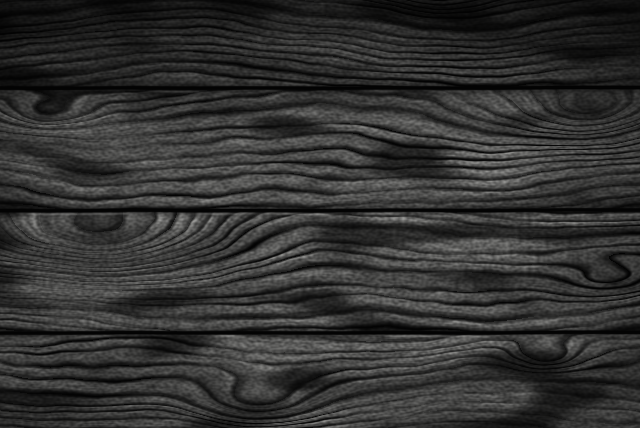
A WebGL 1 fragment shader for this texture:

```glsl
precision highp float;

uniform vec2 u_resolution;

vec2 gradient(vec2 cell) {
  float angle = 6.2832 * fract(sin(dot(cell, vec2(127.1, 311.7))) * 43758.5);
  return vec2(cos(angle), sin(angle));
}

float gradientNoise(vec2 p) {
  vec2 i = floor(p), f = fract(p);
  vec2 w = f * f * f * (f * (f * 6.0 - 15.0) + 10.0);
  vec2 e = vec2(1.0, 0.0);
  float low = mix(dot(gradient(i), f), dot(gradient(i + e), f - e), w.x);
  float high = mix(dot(gradient(i + e.yx), f - e.yx), dot(gradient(i + 1.0), f - 1.0), w.x);
  return mix(low, high, w.y);
}

// Offset of the growth rings around two knots per plank; y is the heart darkness
vec2 knots(vec2 p, float plank, float aspect) {
  vec2 total = vec2(0.0);
  for (int k = 0; k < 2; k++) {
    float second = float(k);
    float x = aspect * fract(mix(0.16 + 0.76 * plank, 0.96 + 0.11 * plank, second));
    float v = mix(min(0.8, 0.78 + 0.4 * plank), 0.43 + 0.35 * abs(plank), second);
    float size = mix(0.07 + 0.1 * exp(-plank * plank), 0.065, second);
    vec2 d = (p - vec2(x, 0.223 + 0.286 * (plank + v))) / (size * vec2(1.5, 0.6));
    total += vec2(0.9 * size * exp(-dot(d, d)), exp(-5.0 * dot(d, d)));
  }
  return total;
}

void main() {
  vec2 p = gl_FragCoord.xy / u_resolution.y;
  float aspect = u_resolution.x / u_resolution.y;

  // Horizontal planks with slightly uneven joints
  float row = (p.y + 0.003 * gradientNoise(vec2(p.x * 4.0, 7.3)) - 0.223) / 0.286;
  float plank = floor(row);
  float v = fract(row);
  vec2 q = p + vec2(plank * 17.3, plank * 5.7);

  // Growth rings, bent by slow waves and by the knots
  vec2 knot = knots(p, plank, aspect);
  float grain = p.y + knot.x
    + 0.085 * gradientNoise(q * vec2(1.5, 3.0))
    + 0.016 * gradientNoise(q * vec2(5.0, 11.0))
    + 0.004 * gradientNoise(q * vec2(17.0, 40.0));
  float rings = grain * 42.0 + 0.8 * gradientNoise(vec2(grain * 19.0, plank + 0.4));
  float t = fract(rings);
  float ridge = smoothstep(0.0, 0.4, t) * (1.0 - smoothstep(0.78, 1.0, t));
  float crest = smoothstep(0.45, 0.75, t) * (1.0 - smoothstep(0.78, 0.95, t));

  // Rings fade in places, and broad bands alternate pale and dark
  float depth = clamp(0.6 + 0.7 * gradientNoise(q * vec2(2.2, 7.0) + 3.1)
    + 0.5 * gradientNoise(vec2(p.x * 6.0, floor(rings) * 3.7)), 0.15, 0.95);
  float band = gradientNoise(vec2(p.x * 1.2 + plank * 9.1, grain * 13.0));
  float stain = smoothstep(0.08, 0.42, gradientNoise(q * vec2(3.5, 13.0) + 8.6));
  float tone = 0.32 + 0.16 * band;
  tone *= 1.0 - depth * (1.0 - ridge);
  tone += 0.1 * crest * smoothstep(-0.1, 0.4, gradientNoise(q * vec2(4.0, 16.0) + 1.7));
  tone *= (1.0 - 0.6 * stain) * (1.0 - 0.45 * min(knot.y, 1.0));

  // Fibres along the grain and fine grit
  float fibre = gradientNoise(vec2(p.x * 24.0, grain * 190.0));
  float grit = gradientNoise(q * vec2(95.0, 150.0));
  tone *= 1.0 + 0.35 * fibre + 0.45 * grit;

  // Black joints with a worn, lit upper edge on each plank
  float edge = 0.286 * min(v, 1.0 - v);
  float rim = (0.286 * (1.0 - v) - 0.008) / 0.003;
  float wear = smoothstep(-0.05, 0.4, gradientNoise(vec2(p.x * 7.0, plank + 0.5)));
  tone += 0.24 * wear * exp(-rim * rim);
  tone *= mix(0.6, 1.0, smoothstep(0.0, 0.022, edge));
  tone = mix(0.012, tone, smoothstep(0.002, 0.0065, edge));

  // Darkened borders, strongest at the top
  vec2 c = gl_FragCoord.xy / u_resolution - vec2(0.48, 0.44);
  tone *= max(0.2, 1.1 - 1.2 * dot(c, c) - 0.3 * smoothstep(0.2, 0.56, c.y));

  gl_FragColor = vec4(max(tone, 0.012) * vec3(1.0, 1.0, 0.985), 1.0);
}
```
